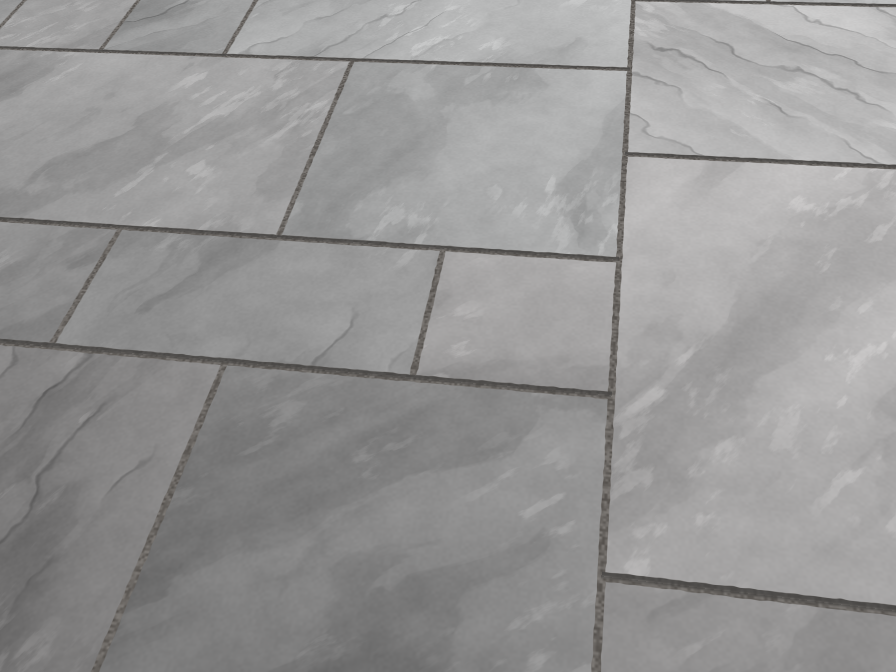
Reproduce this texture procedurally as a WebGL 2 fragment shader.

```glsl
#version 300 es
precision highp float;
// Grey slate paving seen at a slant. Each canvas point is projected onto a floor
// of square modules; two sets of courses meet at one long joint, and every slab
// gets its own tone, streaks, cleft ridges and pale scuffs from noise.

#define MODULE vec2(0.19, 0.125)
#define JOINT_HALF vec2(0.0175, 0.024)
#define GROUT vec3(0.41, 0.395, 0.38)
#define SHADOW vec3(0.27, 0.265, 0.26)
#define BASE_TONE 0.462
#define LIGHT_SLOPE vec2(0.095, 0.15)
#define SLAB_VARIATION 0.045
#define STREAK_ANGLE -0.95
#define RIDGE_ANGLE 0.66
#define RIDGED_COURSE 5

uniform vec2 u_resolution;
out vec4 outColor;

// Far edge, near edge, first slab width, width of later slabs; left side, then right
const vec4 COURSES[8] = vec4[8](
  vec4(-5, -2, 3, 1), vec4(-2, 0, 2, 3), vec4(0, 1, 1, 2), vec4(1, 4, 2, 2),
  vec4(-5, -3, 1, 2), vec4(-3, -1, 2, 2), vec4(-1, 2, 2, 2), vec4(2, 4, 2, 2));

float hash(vec2 p) {
  vec3 q = fract(p.xyx * 0.1031);
  q += dot(q, q.yzx + 33.33);
  return fract((q.x + q.y) * q.z);
}

float noise(vec2 p) {
  vec2 i = floor(p), f = fract(p);
  f = f * f * (3.0 - 2.0 * f);
  return mix(mix(hash(i), hash(i + vec2(1, 0)), f.x),
             mix(hash(i + vec2(0, 1)), hash(i + vec2(1, 1)), f.x), f.y);
}

float fbm(vec2 p) {
  float sum = 0.0, amp = 0.5;
  for (int i = 0; i < 5; i++) {
    sum += amp * noise(p);
    p = mat2(1.6, 1.2, -1.2, 1.6) * p + 7.3;
    amp *= 0.5;
  }
  return sum;
}

// Perspective: x runs along the courses, y runs towards the viewer
vec2 toFloor(vec2 p) {
  float y = 1.0 - p.y;
  float depth = y + 0.95 + 0.0916 * p.x;
  return vec2(p.x - 0.9427 + 0.0556 * y, y - 0.3264 - 0.0656 * p.x) / depth / MODULE;
}

// Brightness change of the stone surface inside one slab
float slate(vec2 g, vec2 id, bool ridged) {
  float pick = hash(id + 17.0);
  float angle = ridged ? RIDGE_ANGLE : STREAK_ANGLE + 0.7 * (hash(id + 5.0) - 0.5);
  vec2 dir = vec2(cos(angle), sin(angle));
  vec2 q = vec2(dot(g, dir), dot(g, vec2(-dir.y, dir.x))) + 40.0 * hash(id + 9.0);
  float warp = fbm(q * 1.3);

  // Cloudy tone and dark streaked patches
  float cloud = fbm(vec2(q.x * 0.9, q.y * 2.2) + warp);
  float streak = fbm(vec2(q.x * 2.2, q.y * 9.0) + 2.0 * warp);
  float patchMask = smoothstep(0.5, 0.56, cloud + 0.35 * (streak - 0.5));
  float tone = 0.11 * (0.48 - cloud) - 0.03 * patchMask + 0.07 * (streak - 0.48) * patchMask;

  // Stepped cleft layers with thin dark rims
  float layer = q.y * 2.6 + 1.7 * warp + 0.25 * fbm(q * 5.0);
  float f = fract(layer);
  float rim = 1.0 - smoothstep(0.0, 0.055, min(f, 1.0 - f));
  float cleft = ridged ? 1.0 : 0.7 * step(0.72, pick) * smoothstep(0.48, 0.62, noise(q * 0.9 + 3.0));
  tone += cleft * (0.05 * (f - 0.5) * (1.0 - rim) - 0.13 * rim * smoothstep(0.2, 0.7, noise(q * 3.0)));

  // Mottling, pale scuffs and fine grain
  float scuff = smoothstep(0.57, 0.72, fbm(vec2(q.x * 5.0, q.y * 14.0)));
  tone += 0.06 * scuff * smoothstep(0.4, 0.75, noise(q * 1.7 + 11.0));
  tone += 0.05 * (fbm(g * 9.0) - 0.48) + 0.02 * (noise(g * 65.0) - 0.5);
  return tone;
}

void main() {
  vec2 p = gl_FragCoord.xy / u_resolution.y;
  vec2 g = toFloor(p);
  vec2 aa = 0.7 * fwidth(g);

  // Find the course, then the slab within it
  int first = g.x < 0.0 ? 0 : 4, index = first;
  for (int i = 0; i < 4; i++)
    if (g.y >= COURSES[first + i].x) index = first + i;
  vec4 course = COURSES[index];
  float across = abs(g.x);
  float slab = across < course.z ? 0.0 : 1.0 + floor((across - course.z) / course.w);
  float start = slab < 0.5 ? 0.0 : course.z + (slab - 1.0) * course.w;
  float width = slab < 0.5 ? course.z : course.w;
  vec2 id = vec2(float(index) * 3.7 + 1.0, slab * 5.3 + 2.0);

  // Stone under light that falls off towards the lower left
  float tone = BASE_TONE + dot(LIGHT_SLOPE, p) + 0.025 * smoothstep(-0.01, 0.01, g.x);
  tone += SLAB_VARIATION * (hash(id) - 0.5) + slate(g, id, index == RIDGED_COURSE);
  vec3 color = tone * (1.0 + (hash(id + 3.0) - 0.3) * vec3(0.012, -0.004, -0.006));

  // Sandy joints with ragged edges and a shadow under the far slab
  vec2 edge = vec2(min(across - start, start + width - across),
                   min(g.y - course.x, course.y - g.y));
  edge += 0.007 * (noise(g * 28.0) - 0.5);
  vec2 joint = 1.0 - smoothstep(JOINT_HALF - aa, JOINT_HALF + aa, edge);
  float shade = joint.y * smoothstep(-0.012, 0.012, g.y - course.x < 0.1 ? 0.006 - (g.y - course.x) : course.y - g.y);
  vec3 sand = GROUT + 0.16 * (noise(g * 75.0) - 0.5);
  sand = mix(sand, SHADOW, 0.75 * shade);
  color = mix(color, sand, max(joint.x, joint.y));
  outColor = vec4(clamp(color, 0.0, 1.0), 1.0);
}
```
